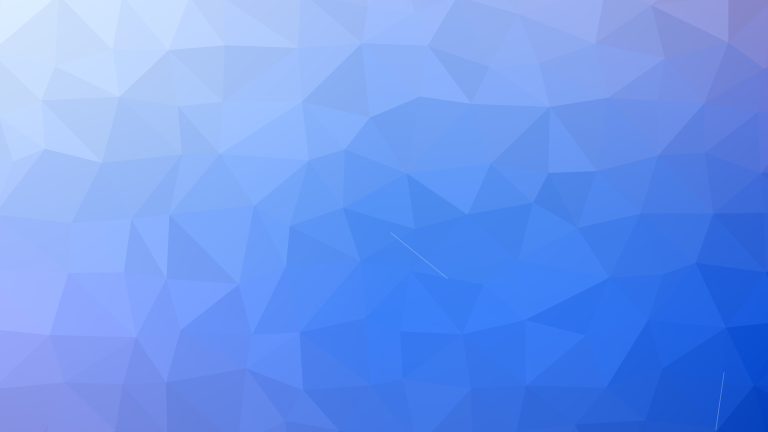
Reproduce this background procedurally as a Shadertoy shader.

```glsl
const vec2 CELL = vec2(0.137, 0.125);    // mesh spacing, in canvas heights
const vec2 JITTER = vec2(0.62, 0.56);    // vertex scatter, in cells
const float FACET_CONTRAST = 0.045;      // brightness spread between facets
const float FACET_SOFTNESS = 0.3;        // share of smooth gradient inside a facet
const float LEFT_EASE = 1.3;
const float RIGHT_EASE = 2.0;
const float HAIRLINE_WIDTH = 0.0018;
const float HAIRLINE_OPACITY = 0.35;
const vec3 HAIRLINE_COLOR = vec3(0.8, 0.9, 1.0);

// Gradient stops from the bottom to the top of the canvas
const vec3 LEFT[5] = vec3[5](
    vec3(0.52, 0.56, 0.88), vec3(0.60, 0.67, 1.00), vec3(0.62, 0.74, 0.99),
    vec3(0.77, 0.86, 1.00), vec3(0.85, 0.92, 1.00));
const vec3 MIDDLE[5] = vec3[5](
    vec3(0.25, 0.45, 0.88), vec3(0.23, 0.50, 0.98), vec3(0.30, 0.55, 0.95),
    vec3(0.49, 0.66, 0.97), vec3(0.62, 0.73, 0.98));
const vec3 RIGHT[5] = vec3[5](
    vec3(0.00, 0.23, 0.71), vec3(0.06, 0.33, 0.86), vec3(0.19, 0.38, 0.83),
    vec3(0.38, 0.47, 0.85), vec3(0.55, 0.53, 0.78));

float hash(vec2 p) {
    return fract(sin(dot(p, vec2(127.1, 311.7))) * 43758.5);
}

// Smooth colour field over the canvas
vec3 gradient(vec2 p) {
    vec2 uv = clamp(p / vec2(iResolution.x / iResolution.y, 1.0), 0.0, 1.0);
    float level = uv.y * 4.0;
    int row = min(int(level), 3);
    float t = level - float(row);
    vec3 left = mix(LEFT[row], LEFT[row + 1], t);
    vec3 middle = mix(MIDDLE[row], MIDDLE[row + 1], t);
    vec3 right = mix(RIGHT[row], RIGHT[row + 1], t);
    float x = uv.x * 2.0;
    return x < 1.0 ? mix(left, middle, pow(x, LEFT_EASE))
                   : mix(middle, right, pow(x - 1.0, RIGHT_EASE));
}

vec2 meshVertex(vec2 id) {
    vec2 offset = vec2(hash(id), hash(id + 37.3)) - 0.5;
    return (id + offset * JITTER) * CELL;
}

// Signed distance to the line ab, positive on its left side
float edgeDistance(vec2 p, vec2 a, vec2 b) {
    vec2 e = b - a, q = p - a;
    return (e.x * q.y - e.y * q.x) / max(length(e), 1e-5);
}

// Facet colour in rgb, weighted by its coverage in a
vec4 facet(vec2 p, vec2 a, vec2 b, vec2 c, float pixel) {
    float inside = min(edgeDistance(p, a, b),
                       min(edgeDistance(p, b, c), edgeDistance(p, c, a)));
    float coverage = clamp(inside / pixel + 0.5, 0.0, 1.0);
    vec2 center = (a + b + c) / 3.0;
    vec3 color = gradient(mix(center, p, FACET_SOFTNESS));
    color += (hash(center) - 0.5) * FACET_CONTRAST;
    return vec4(color, 1.0) * coverage;
}

float hairline(vec2 p, vec2 a, vec2 b, float pixel) {
    vec2 e = b - a;
    float along = clamp(dot(p - a, e) / dot(e, e), 0.0, 1.0);
    float d = length(p - a - e * along);
    return clamp((0.5 * HAIRLINE_WIDTH - d) / pixel + 0.5, 0.0, 1.0);
}

void mainImage(out vec4 fragColor, in vec2 fragCoord) {
    float pixel = 1.0 / iResolution.y;
    vec2 p = fragCoord * pixel;
    vec2 home = floor(p / CELL);

    // Blend the facets near this point, each cell split on its shorter diagonal
    vec4 sum = vec4(gradient(p), 1.0) * 0.001;
    for (int j = -1; j <= 1; j++) {
        for (int i = -1; i <= 1; i++) {
            vec2 id = home + vec2(i, j);
            vec2 a = meshVertex(id);
            vec2 b = meshVertex(id + vec2(1, 0));
            vec2 c = meshVertex(id + vec2(1, 1));
            vec2 d = meshVertex(id + vec2(0, 1));
            if (distance(a, c) < distance(b, d)) {
                sum += facet(p, a, b, c, pixel) + facet(p, a, c, d, pixel);
            } else {
                sum += facet(p, a, b, d, pixel) + facet(p, b, c, d, pixel);
            }
        }
    }
    vec3 color = sum.rgb / sum.a;

    // Pale seams
    float seams = max(
        hairline(p, vec2(0.905, 0.461), vec2(1.035, 0.356), pixel),
        hairline(p, vec2(1.657, 0.005), vec2(1.676, 0.137), pixel));
    color = mix(color, HAIRLINE_COLOR, seams * HAIRLINE_OPACITY);

    fragColor = vec4(clamp(color, 0.0, 1.0), 1.0);
}
```
